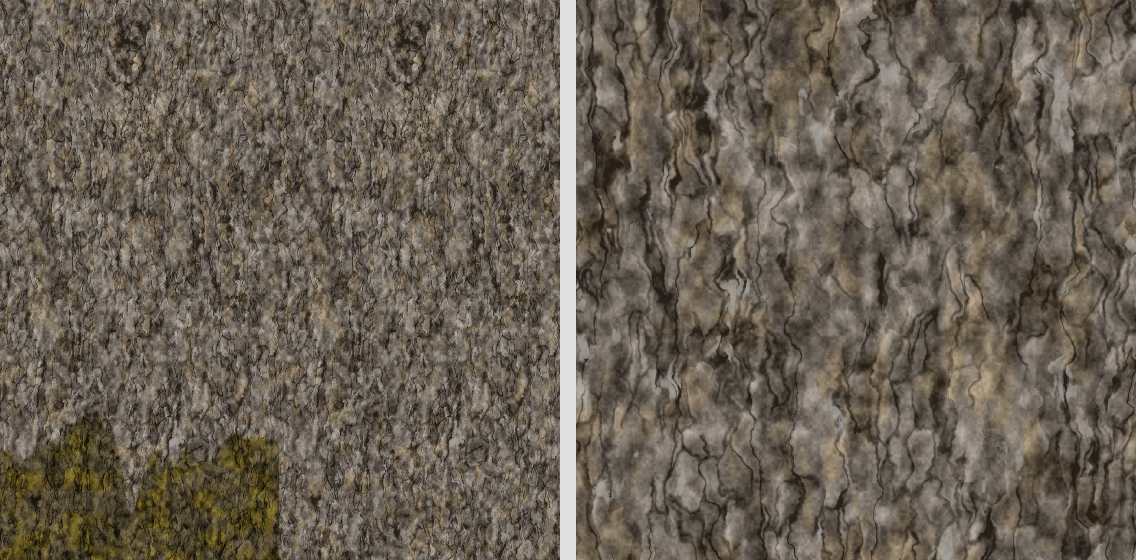
Left, the full canvas; right, a detail of the centre.
Reproduce this texture procedurally as a three.js fragment shader.

```glsl
// Rough tree bark in two equal tiles side by side, with moss at the foot of the left one.
varying vec2 vUv;

float hash(vec2 p) {
  vec3 h = fract(p.xyx * 0.1031);
  h += dot(h, h.yzx + 33.33);
  return fract((h.x + h.y) * h.z);
}

float bell(float x) { return exp(-x * x); }

// Value noise that wraps across after "period" cells
float noise(vec2 p, float period) {
  vec2 i = floor(p), f = fract(p);
  f = f * f * (3.0 - 2.0 * f);
  float x0 = mod(i.x, period), x1 = mod(i.x + 1.0, period);
  return mix(mix(hash(vec2(x0, i.y)), hash(vec2(x1, i.y)), f.x),
             mix(hash(vec2(x0, i.y + 1.0)), hash(vec2(x1, i.y + 1.0)), f.x), f.y);
}

float fbm(vec2 p, float period) {
  float sum = 0.0, amp = 0.533;
  for (int i = 0; i < 4; i++) {
    sum += amp * noise(p, period);
    p = p * 2.0 + vec2(0.0, 17.3);
    period *= 2.0;
    amp *= 0.5;
  }
  return sum;
}

// Wrapping cells: x = gap to the nearest border, y = random value of the cell
vec2 plates(vec2 p, float period) {
  vec2 cell = floor(p);
  float near = 9.0, second = 9.0, id = 0.0;
  for (int y = -1; y <= 1; y++) {
    for (int x = -1; x <= 1; x++) {
      vec2 c = cell + vec2(float(x), float(y));
      vec2 key = vec2(mod(c.x, period), c.y);
      float d = length(c + vec2(hash(key + 5.7), hash(key + 41.3)) - p);
      if (d < near) {
        second = near;
        near = d;
        id = hash(key + 73.1);
      } else second = min(second, d);
    }
  }
  return vec2(second - near, id);
}

// Bark relief: long fissures, flaky plates with broken outlines and upright fibres
float barkHeight(vec2 p) {
  float fissure = smoothstep(0.0, 0.04, abs(fbm(p * vec2(22.0, 4.5), 22.0) - 0.5));
  vec2 plate = plates(p * vec2(46.0, 16.0), 46.0);
  float open = smoothstep(0.35, 0.65, noise(p * vec2(30.0, 14.0) + vec2(0.0, 80.0), 30.0));
  float flake = 1.0 - 0.5 * open * (1.0 - smoothstep(0.0, 0.25, plate.x));
  float fibre = fbm(p * vec2(44.0, 12.0) + vec2(0.0, 50.0), 44.0) - 0.5;
  return mix(0.45, 1.0, fissure) * (0.33 + 0.2 * plate.y) * flake + 0.5 * fibre;
}

void main() {
  // Tile space: 0 to 1 across, 0 to 2 up
  vec2 tile = vec2(fract(vUv.x * 2.0), vUv.y * 2.0);

  // Grain bends around the knot, fans out low down and meanders
  vec2 toKnot = (tile - vec2(0.45, 1.77)) / vec2(1.0, 1.25);
  float knot = length(toKnot);
  vec2 p = tile;
  p.x -= toKnot.x * 0.6 * bell(knot * 7.7);
  p.x -= 2.5 * (tile.x - 0.7) * (tile.y - 0.25) * bell((tile.x - 0.7) / 0.14) * bell((tile.y - 0.25) / 0.2);
  p.x += 0.02 * sin(6.28318 * tile.x) * sin(tile.y * 3.5);
  p.x += 0.05 * (fbm(tile * vec2(6.0, 5.0), 6.0) - 0.5);
  p += vec2(0.028, 0.05) * (vec2(fbm(tile * 36.0, 36.0), fbm(tile * 36.0 + vec2(0.0, 90.0), 36.0)) - 0.5);

  // Side-lit relief with fine grain
  float height = barkHeight(p);
  float relief = height - barkHeight(p + vec2(-0.005, 0.006));
  float grain = fbm(tile * vec2(64.0, 50.0), 64.0) - 0.5;
  float speck = hash(floor(tile * 256.0)) - 0.5;
  float tone = 0.1 + height + 0.4 * relief + 0.85 * grain + 0.12 * speck;

  // Pale broken patch with short cross cracks
  float broken = bell(length(tile - vec2(0.52, 1.57)) / 0.17);
  float crossCrack = 1.0 - smoothstep(0.02, 0.18, plates(p * vec2(30.0, 26.0), 30.0).x);
  tone += broken * (0.09 - 0.25 * crossCrack);

  // Knot rim and hollow
  float ring = knot + 0.03 * grain;
  tone -= 0.26 * bell((ring - 0.06) / 0.009) + 0.15 * bell(ring / 0.022);
  tone += 0.1 * bell((ring - 0.042) / 0.009);

  // Curved gouge near the right edge
  float rise = tile.y - 1.44;
  float gouge = bell((tile.x - 0.91 - 2.5 * rise * rise + 0.06 * grain) / 0.01);
  tone -= 0.35 * gouge * smoothstep(0.0, 0.04, rise) * (1.0 - smoothstep(0.14, 0.18, rise));
  tone = clamp(tone, 0.03, 1.0);

  // Grey-brown bark with faint warm stains and small pale lichen flecks
  vec3 color = mix(vec3(0.13, 0.105, 0.08), vec3(0.71, 0.67, 0.625), tone);
  float stain = smoothstep(0.5, 0.72, fbm(tile * vec2(34.0, 18.0) + vec2(0.0, 60.0), 34.0));
  color *= mix(vec3(1.0), vec3(1.04, 0.99, 0.88), max(stain, 0.4 * broken));
  float fleck = smoothstep(0.7, 0.78, fbm(tile * vec2(46.0, 24.0) + vec2(0.0, 120.0), 46.0));
  color = mix(color, vec3(0.66, 0.66, 0.64), 0.6 * fleck * smoothstep(0.2, 0.45, tone));

  // Olive moss with a lumpy top, on the left tile only
  float mossTop = 0.19 + 0.065 * bell((vUv.x - 0.155) / 0.05) - 0.11 * bell((vUv.x - 0.236) / 0.02)
    + 0.02 * bell((vUv.x - 0.42) / 0.05) + 0.07 * (fbm(tile * 12.0 + vec2(0.0, 7.0), 12.0) - 0.5);
  float moss = (1.0 - smoothstep(-0.006, 0.008, vUv.y - mossTop)) * (1.0 - smoothstep(0.497, 0.5, vUv.x));
  float lush = smoothstep(0.35, 0.65, fbm(tile * 14.0 + vec2(0.0, 200.0), 14.0));
  vec3 mossColor = mix(vec3(0.05, 0.045, 0.02), mix(vec3(0.5, 0.43, 0.27), vec3(0.62, 0.52, 0.16), lush), tone);
  color = mix(color, mossColor, moss * mix(0.75, 0.92, lush));

  gl_FragColor = vec4(color, 1.0);
}
```
